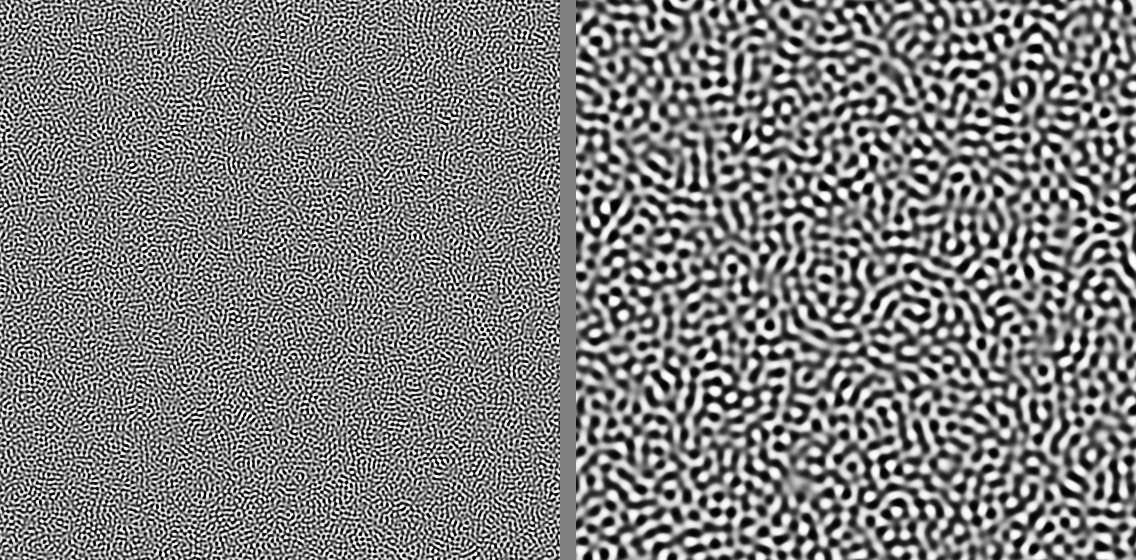
Left: the whole. Right: its middle third, enlarged.
This pattern is drawn by a WebGL 2 fragment shader. Its source:

```glsl
#version 300 es
precision highp float;
// Fine grey labyrinth of short worms and dots with even spacing.
// Wave packets of one wavelength but random place, direction and phase are
// summed into band-limited noise, then equalised to an even spread of greys.

uniform vec2 u_resolution;
out vec4 fragColor;

const float TAU = 6.2831853;
const float WAVES_PER_CANVAS = 108.0;
const float PACKET_RADIUS = 0.85;    // envelope width, in wavelengths
const int PACKETS_PER_CELL = 3;
const int REACH = 3;                 // neighbour cells searched each way
const vec3 DARK = vec3(0.0);
const vec3 LIGHT = vec3(1.0);

// Four random values in 0..1 for one packet of one cell.
vec4 hash4(vec2 cell, float seed) {
    float n = dot(cell, vec2(127.1, 311.7)) + seed * 74.7;
    return fract(sin(n + vec4(0.0, 19.19, 47.53, 83.37)) * 43758.5453);
}

// Gaussian-windowed cosine wave of unit wavelength.
float wavePacket(vec2 offset, float angle, float phase, float radius) {
    float envelope = exp(-0.5 * dot(offset, offset) / (radius * radius));
    vec2 direction = vec2(cos(angle), sin(angle));
    return envelope * cos(TAU * dot(offset, direction) + phase);
}

// Sum of nearby packets, scaled to zero mean and unit variance.
float packetNoise(vec2 p, float radius) {
    vec2 home = floor(p);
    float sum = 0.0;
    for (int y = -REACH; y <= REACH; y++) {
        for (int x = -REACH; x <= REACH; x++) {
            vec2 cell = home + vec2(x, y);
            for (int i = 0; i < PACKETS_PER_CELL; i++) {
                vec4 rnd = hash4(cell, float(i));
                vec2 offset = p - cell - rnd.xy;
                sum += wavePacket(offset, TAU * rnd.z, TAU * rnd.w, radius);
            }
        }
    }
    float variance = 0.25 * TAU * float(PACKETS_PER_CELL) * radius * radius;
    return sum / sqrt(variance);
}

// Logistic form of the normal distribution: maps noise to even shares of 0..1.
float equalise(float value) {
    return 1.0 / (1.0 + exp(-1.702 * value));
}

void main() {
    vec2 uv = gl_FragCoord.xy / u_resolution.y;
    float tone = equalise(packetNoise(uv * WAVES_PER_CANVAS, PACKET_RADIUS));
    fragColor = vec4(mix(DARK, LIGHT, tone), 1.0);
}
```
